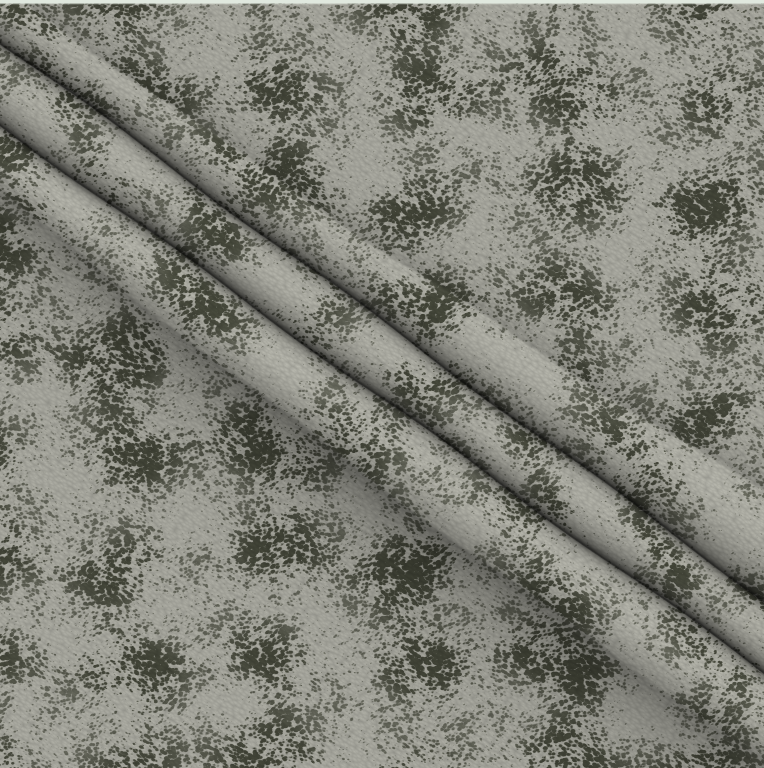
Reproduce this texture procedurally as a Shadertoy shader.

```glsl
// Draws grey-green woven cloth with mottled dark print and three diagonal rolled folds.
const vec3 CLOTH = vec3(0.645, 0.645, 0.61);
const vec3 INK = vec3(0.24, 0.25, 0.20);
const vec3 BORDER = vec3(0.88, 0.91, 0.87);
const float BORDER_HEIGHT = 0.005;
const float TAU = 6.2831853;
const float INK_GAIN = 0.07;        // how tightly the print follows its patches
const float INK_CUTOFF = 0.095;     // higher leaves more bare cloth
const float INK_SOFTNESS = 0.10;
const vec2 INK_OPACITY = vec2(0.66, 0.97); // sparse print, dense print
const float WEAVE_DEPTH = 0.15;
const float CREASE_WIDTH = 0.006;
const float UNDERSIDE_WIDTH = 0.022;
const float SHADOW_WIDTH = 0.07;
const float EDGE_BLUR = 0.0018;

vec2 hash2(vec2 cell) {
    vec2 k = vec2(dot(cell, vec2(127.1, 311.7)), dot(cell, vec2(269.5, 183.3)));
    return fract(sin(k) * 43758.55);
}

// Distance to the nearest scattered cell centre
float cellular(vec2 p) {
    vec2 base = floor(p);
    float nearest = 4.0;
    for (int j = -1; j <= 1; j++)
        for (int i = -1; i <= 1; i++) {
            vec2 cell = base + vec2(i, j);
            vec2 delta = cell + hash2(cell) - p;
            nearest = min(nearest, dot(delta, delta));
        }
    return sqrt(nearest);
}

float wave(float x, float crest, float period) {
    return cos(TAU * (x - crest) / period);
}

float below(float d) {
    return smoothstep(-EDGE_BLUR, EDGE_BLUR, d);
}

// Height of a fold line, measured downward, with a slight bow
float foldLine(float x, float start, float slope, float bow) {
    return start + slope * x + bow * sin(0.5 * TAU * x) + 0.003 * sin(19.0 * x + 40.0 * start);
}

// Patch strength of the printed sheet
float sheetPatches(vec2 p) {
    vec2 q = p + 0.015 * sin(p.yx * vec2(23.0, 17.0) + vec2(0.6, 2.1));
    return 0.85 * wave(q.x, 0.555, 0.19) + 0.75 * wave(q.y, 0.12, 0.137)
         + 0.45 * sin(13.0 * q.x - 17.0 * q.y + 1.0);
}

// Patch strength along one roll; t runs across it
float rollPatches(float x, float t, float crest, float period) {
    float drift = 0.025 * sin(5.0 * t + 9.0 * x);
    return 1.05 * wave(x + drift, crest, period) + 0.5 * sin(6.0 * t + 21.0 * x) - 0.2;
}

// Speckled threshold field built from nested cells
float speckle(vec2 p) {
    vec2 q = p + 0.004 * sin(p.yx * vec2(61.0, 53.0));
    return 0.36 * cellular(q * 13.0) + 0.24 * cellular(q * 35.0 + 7.0)
         + 0.36 * cellular(q * vec2(88.0, 108.0) + 19.0)
         + 0.42 * cellular(q * vec2(165.0, 210.0) + 31.0);
}

// Short slanted threads over a fine twill
float weave(vec2 p) {
    vec2 strand = vec2(0.83 * p.x + 0.56 * p.y, 0.83 * p.y - 0.56 * p.x);
    float slubs = cellular(strand * vec2(130.0, 270.0)) - 0.47;
    return 0.10 * sin(TAU * 125.0 * strand.y + 2.0 * sin(90.0 * strand.x)) - slubs;
}

// Brightness across a rounded roll
float rollShade(float t) {
    float c = clamp(t, 0.0, 1.0);
    return 0.85 + 0.20 * sin(0.5 * TAU * pow(c, 0.8)) - 0.10 * c * c;
}

// Thin crease with softer shade on the roll above it
float creaseShade(float d) {
    float underside = 0.34 * exp(-max(-d, 0.0) / UNDERSIDE_WIDTH);
    return 1.0 - 0.46 * exp(-abs(d) / CREASE_WIDTH) - underside * (1.0 - below(d));
}

void mainImage(out vec4 fragColor, in vec2 fragCoord) {
    vec2 uv = fragCoord / iResolution.xy;
    vec2 p = vec2(uv.x, 1.0 - uv.y);
    // Four fold lines bound the three rolls
    float top = foldLine(p.x, -0.02, 0.66, 0.014);
    float creaseA = foldLine(p.x, 0.055, 0.727, 0.0);
    float creaseB = foldLine(p.x, 0.163, 0.713, 0.0);
    float foot = foldLine(p.x, 0.25, 0.74, 0.014);
    vec4 depth = p.y - vec4(top, creaseA, creaseB, foot);
    vec3 across = depth.xyz / vec3(creaseA - top, creaseB - creaseA, foot - creaseB);
    float onRoll1 = smoothstep(-0.003, 0.005, depth.x);
    float onRoll2 = below(depth.y), onRoll3 = below(depth.z);
    float onLower = smoothstep(-0.004, 0.004, depth.w);
    // Print patches; the lower sheet shows a shifted repeat
    float density = mix(sheetPatches(p), rollPatches(p.x, across.x, 0.06, 0.255), onRoll1);
    density = mix(density, rollPatches(p.x, across.y, 0.265, 0.15), onRoll2);
    density = mix(density, rollPatches(p.x, across.z, 0.245, 0.23), onRoll3);
    density = mix(density, sheetPatches(p + vec2(0.39, -0.47)), onLower);
    float level = INK_GAIN * density + 0.62 - speckle(p) - INK_CUTOFF;
    float opacity = mix(INK_OPACITY.x, INK_OPACITY.y, smoothstep(-0.8, 1.3, density));
    float ink = opacity * smoothstep(-INK_SOFTNESS, INK_SOFTNESS, level);
    // Light on sheets and rolls, then contact shadows
    float shade = 0.98 - 0.16 * exp(-max(-depth.x, 0.0) / 0.028);
    shade = mix(shade, rollShade(0.2 + 0.8 * across.x), onRoll1);
    shade = mix(shade, rollShade(across.y), onRoll2);
    shade = mix(shade, rollShade(across.z), onRoll3);
    float shadow = (0.28 + 0.13 * sin(0.5 * TAU * p.x)) * exp(-max(depth.w, 0.0) / SHADOW_WIDTH);
    shade = mix(shade, 0.98 - shadow, onLower) * creaseShade(depth.y) * creaseShade(depth.z);
    vec3 color = mix(CLOTH, INK, ink) * shade * (1.0 + WEAVE_DEPTH * weave(p));
    fragColor = vec4(mix(BORDER, color, below(p.y - BORDER_HEIGHT)), 1.0);
}
```
